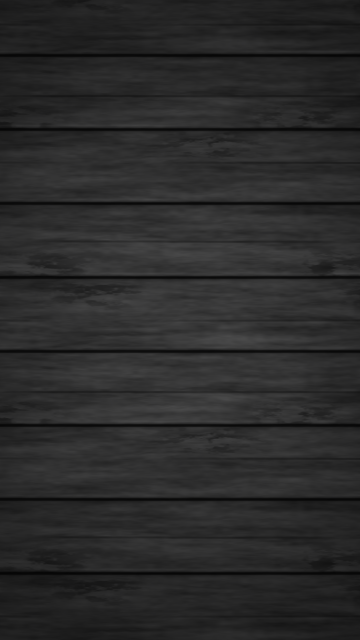
This texture is drawn by a WebGL 1 fragment shader. Its source:

```glsl
precision highp float;
// Charcoal horizontal wood planks with streaked grain, dark seams and a soft vignette.
uniform vec2 u_resolution;

const float PITCH = 0.1156;        // plank height, in canvas heights
const float FIRST_SEAM = 0.1042;   // height of the lowest seam
const float KINDS = 4.0;           // planks before the wood pattern recurs
const float WEAR_PERIOD = 0.455;   // horizontal spacing of worn patches
const vec3 WOOD = vec3(0.222, 0.222, 0.223);

float hash(vec2 p) {
  vec3 q = fract(vec3(p.xyx) * 0.1031);
  q += dot(q, q.yzx + 33.33);
  return fract((q.x + q.y) * q.z);
}

float noise(vec2 p) {
  vec2 i = floor(p);
  vec2 f = fract(p);
  f = f * f * (3.0 - 2.0 * f);
  float low = mix(hash(i), hash(i + vec2(1.0, 0.0)), f.x);
  float high = mix(hash(i + vec2(0.0, 1.0)), hash(i + 1.0), f.x);
  return mix(low, high, f.y);
}

float fbm(vec2 p) {
  float sum = 0.0;
  float weight = 0.5;
  for (int i = 0; i < 4; i++) {
    sum += weight * noise(p);
    p = p * vec2(2.1, 1.7) + 17.3;
    weight *= 0.6;
  }
  return sum / 1.088;
}

// Long fibres, bent slightly and broken up by fine pores.
float grain(vec2 q) {
  q.y += 0.010 * (noise(q * vec2(7.0, 22.0)) - 0.5);
  float bands = fbm(q * vec2(4.0, 48.0));
  float fibres = fbm(q * vec2(13.0, 125.0) + 41.0);
  float pores = noise(q * vec2(85.0, 240.0));
  return 0.55 * (bands - 0.5) + 0.65 * (fibres - 0.5) + 0.12 * (pores - 0.5);
}

// Ragged dark patch, one per wear period on each kind of plank.
float wear(vec2 q, float v, float kind) {
  float centreX = 0.28 - 0.21 * cos(1.8 * kind);
  float centreV = mix(0.14, 0.80, mod(kind, 2.0));
  float dx = mod(q.x - centreX + 0.5 * WEAR_PERIOD, WEAR_PERIOD) - 0.5 * WEAR_PERIOD;
  vec2 d = vec2(dx / 0.075, (v - centreV) / 0.20);
  float flakes = fbm(q * vec2(26.0, 120.0) + 9.0);
  return exp(-dot(d, d)) * smoothstep(0.42, 0.66, flakes);
}

// Thin split running along some planks.
float crack(vec2 q, float v, float kind, float px) {
  float height = 0.40 + 0.30 * hash(vec2(kind, 5.0));
  height += 0.012 * (noise(vec2(q.x * 9.0, kind)) - 0.5);
  float d = abs(v - height) * PITCH;
  float present = smoothstep(0.3, 0.65, noise(vec2(q.x * 6.0, kind * 3.7)));
  return present * (1.0 - smoothstep(0.0004, 0.0012 + px, d));
}

// Light multiplier around the joint: core, shadows and worn lip.
float seamLight(float v, float x, float row, float px) {
  float above = v * PITCH;
  float below = (1.0 - v) * PITCH;
  float core = 1.0 - smoothstep(0.0008, 0.0024 + px, min(above, below));
  float shadow = 0.38 * exp(-below / 0.006) + 0.25 * exp(-above / 0.003);
  float lipOffset = (above - 0.0062) / 0.0016;
  float lip = 0.22 * exp(-lipOffset * lipOffset) * noise(vec2(x * 9.0, row * 5.3));
  return (1.0 - shadow + lip) * (1.0 - 0.68 * core);
}

float vignette(vec2 uv) {
  float d = length((uv - 0.5) * vec2(0.8, 1.1));
  return 1.0 - 0.50 * smoothstep(0.08, 0.75, d);
}

void main() {
  vec2 p = gl_FragCoord.xy / u_resolution.y;
  float px = 1.0 / u_resolution.y;

  // Plank coordinates
  float board = (p.y - FIRST_SEAM) / PITCH;
  float row = floor(board);
  float v = fract(board);
  float kind = mod(row, KINDS);
  vec2 q = vec2(p.x + kind * 3.7, v * PITCH + kind * 2.3);

  // Wood surface
  float light = 1.0 + 0.95 * grain(q);
  light += 0.10 * (noise(q * vec2(9.0, 30.0) + 5.0) - 0.5);
  light *= 1.0 - 0.42 * wear(vec2(p.x, q.y), v, kind);
  light *= 1.0 - 0.28 * crack(p, v, kind, px);

  // Joints and overall shading
  light *= seamLight(v, p.x, row, px);
  light *= vignette(gl_FragCoord.xy / u_resolution);
  gl_FragColor = vec4(WOOD * light, 1.0);
}
```
